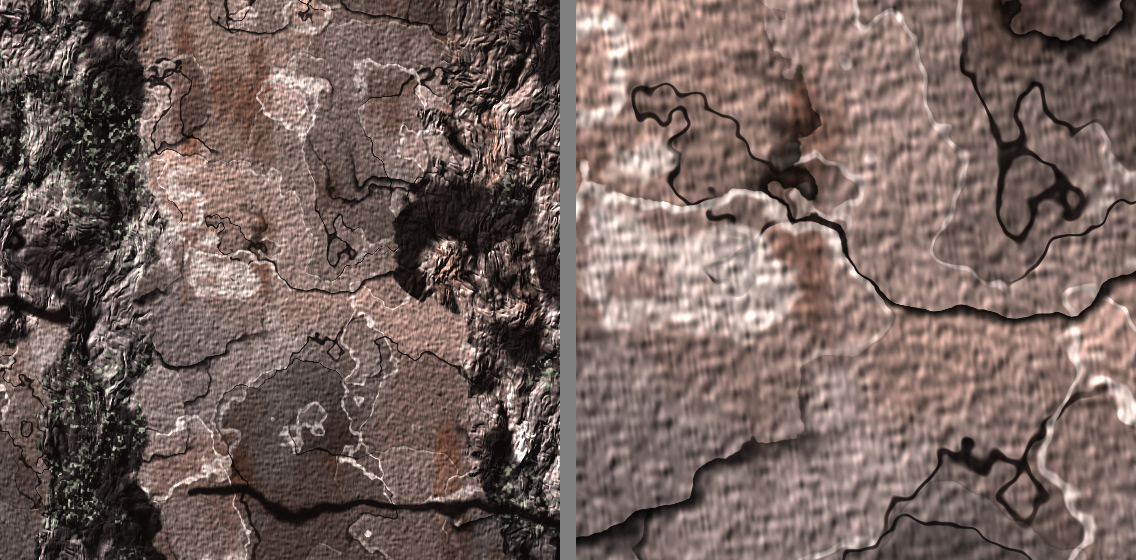
Left: the whole. Right: its middle third, enlarged.
Reproduce this texture procedurally as a WebGL 1 fragment shader.

```glsl
precision highp float;
// Flaking pine bark: a broad layered plate between dark, rugged, lichen-specked fissures.
uniform vec2 u_resolution;
const vec3 SHADOW = vec3(0.05, 0.035, 0.035);
const vec3 BROWN = vec3(0.41, 0.325, 0.30);
const vec3 TAN = vec3(0.67, 0.545, 0.50);
const vec3 GREY = vec3(0.70, 0.63, 0.625);
const vec3 RUST = vec3(0.40, 0.23, 0.16);
const vec3 PALE = vec3(0.88, 0.82, 0.79);
const vec3 LICHEN = vec3(0.70, 0.74, 0.65);
const vec2 FLAKE_CELL = vec2(0.38, 0.44);
const float FLAKE_SHRINK = 0.80;
const float FLAKE_PRESENCE = 0.42;
const float GRAIN_SCALE = 175.0;
const float GRAIN_CONTRAST = 0.62;
const vec2 LIGHT = vec2(-0.55, 0.83);

float hash(vec2 p) { return fract(sin(dot(p, vec2(127.1, 311.7))) * 43758.545); }

float noise(vec2 p) {
  vec2 i = floor(p), f = fract(p), e = vec2(1.0, 0.0);
  f = f * f * (3.0 - 2.0 * f);
  return mix(mix(hash(i), hash(i + e), f.x), mix(hash(i + e.yx), hash(i + 1.0), f.x), f.y);
}
float fbm(vec2 p) {
  float sum = 0.0, amp = 0.5;
  for (int i = 0; i < 5; i++) {
    sum += amp * noise(p);
    p = mat2(1.6, 1.2, -1.2, 1.6) * p + 3.7;
    amp *= 0.5;
  }
  return sum;
}
vec2 warp(vec2 p) { return vec2(fbm(p), fbm(p + 31.7)) - 0.48; }

// 1 below the near distance, fading to 0 at the far one
float fade(float near, float far, float d) { return 1.0 - smoothstep(near, far, d); }

// Fine sandy surface, turned off the axes
float sand(vec2 p) {
  p = mat2(0.8, 0.6, -0.6, 0.8) * p * GRAIN_SCALE;
  return 0.65 * noise(p) + 0.35 * noise(p.yx * 1.7 + p * 0.6);
}
// Rounded lumps parted by sharp creases, stretched along the trunk
float barkHeight(vec2 p) {
  p = (p + 0.09 * warp(p * 9.0)) * vec2(14.0, 8.0);
  float sum = 0.0, amp = 0.5;
  for (int i = 0; i < 5; i++) {
    sum += amp * abs(2.0 * noise(p) - 1.0);
    p = mat2(1.7, 0.9, -0.9, 1.7) * p + 5.3;
    amp *= 0.58;
  }
  return sum;
}
// Wandering steps between bark layers: dark hairline beside a pale lip
vec3 layerSteps(vec2 p, vec2 bend, vec3 color) {
  for (int i = 0; i < 3; i++) {
    float s = float(i) * 19.3;
    float rise = noise(p * vec2(5.0, 3.6) + 1.8 * bend + s) - 0.5;
    float worn = smoothstep(0.35, 0.6, noise(p * 7.0 + s + 5.0));
    color *= mix(0.88, 1.07, smoothstep(-0.006, 0.006, rise));
    color = mix(color, PALE, 0.7 * worn * fade(0.008, 0.024, abs(rise - 0.02)));
    color = mix(color, SHADOW, 0.85 * (1.0 - worn) * fade(0.004, 0.015, abs(rise + 0.01)));
  }
  return color;
}
// Overlapping ragged scales with a pale upper rim and a shadow below
vec3 layFlakes(vec2 p, vec3 base, float px) {
  vec3 color = base;
  vec2 bent = p + 0.22 * warp(p * 6.0) + 0.025 * warp(p * 32.0), cell = FLAKE_CELL;
  for (int layer = 0; layer < 4; layer++) {
    vec2 grid = bent / cell + float(layer) * 7.37;
    for (int k = 0; k < 9; k++) {
      float row = floor((float(k) + 0.5) / 3.0);
      vec2 id = floor(grid) + vec2(float(k) - 3.0 * row, row) - 1.0;
      vec2 key = id + float(layer) * 17.0, rnd = vec2(hash(key), hash(key + 41.3));
      if (hash(key + 83.1) > FLAKE_PRESENCE) continue;
      vec2 q = (grid - id - 0.5 - 0.6 * (rnd - 0.5)) * cell;
      q.x += (rnd.x - rnd.y) * 0.6 * q.y;
      vec2 size = cell * (0.25 + 0.2 * rnd.yx);
      float r = 0.5 * min(size.x, size.y), depth = hash(key + 12.9);
      float d = length(max(abs(q) - size + r, 0.0)) - r;
      float up = normalize(q / size + 0.0001).y, below = smoothstep(-0.2, 0.8, -up);
      float shade = fade(0.0, 0.004 + 0.018 * below * depth, d) * (0.15 + 0.75 * below);
      vec3 skin = mix(base, GREY * dot(base, vec3(0.5)), 0.5 * rnd.y);
      skin *= 0.84 + 0.32 * rnd.x + 0.08 * q.y / size.y;
      float rim = fade(0.001, 0.006, abs(d + 0.003)) * smoothstep(-0.2, 0.9, up);
      skin = mix(skin, PALE, rim * 0.8 * depth);
      color = mix(color * (1.0 - shade), skin, fade(-px, px, d));
    }
    cell *= FLAKE_SHRINK;
  }
  return color;
}
void main() {
  vec2 p = gl_FragCoord.xy / u_resolution, bend = warp(p * 8.0);
  float rightSide = smoothstep(0.45, 0.6, p.x);
  // Plate outline: main slab plus a smaller one at the lower left
  float rightEdge = mix(0.91, 0.73, smoothstep(0.05, 0.75, p.y)) - p.x;
  float slabDist = min(p.x - mix(0.29, 0.25, p.y), rightEdge);
  slabDist = max(slabDist, min(0.09 - p.x, 0.42 - p.y));
  slabDist += (0.12 + 0.22 * rightSide) * bend.x + 0.05 * (fbm(p * 35.0) - 0.48);
  // Weathered skin, brighter toward the top, with rust streaks
  float bright = smoothstep(0.1, 0.85, p.y + 0.7 * (fbm(p * 4.0 + 9.0) - 0.48));
  float greyed = smoothstep(0.44, 0.6, fbm(p * vec2(6.0, 3.0) + 20.0));
  vec3 skin = mix(mix(BROWN, TAN, bright), GREY * mix(0.72, 1.0, bright), 0.7 * greyed);
  skin = mix(skin, RUST, 0.6 * smoothstep(0.56, 0.7, fbm(p * vec2(15.0, 6.0) + 50.0)));
  skin = layFlakes(p, layerSteps(p, bend, skin), 1.0 / u_resolution.y);
  float grain = 1.6 * (sand(p) - sand(p + LIGHT * 0.004)) + 0.4 * (noise(p * 80.0) - 0.5);
  // Rugged bark lit from the upper left
  float h = barkHeight(p), slope = (h - barkHeight(p + LIGHT * 0.003)) / 0.003;
  float lit = clamp(0.78 + 0.05 * slope, 0.12, 1.7);
  vec3 rough = mix(GREY * 0.8, skin, 0.2 + 0.5 * rightSide) * lit * (1.0 + 0.5 * grain);
  rough = mix(SHADOW, rough, smoothstep(0.08, 0.36, h));
  float fissure = fade(0.0, 0.075, abs(p.x - 0.165 + 0.4 * bend.y)) * (1.0 - rightSide);
  float hollow = smoothstep(0.51, 0.62, fbm(p * vec2(10.0, 8.0) + 70.0));
  rough = mix(rough, SHADOW, max(0.8 * fissure, 0.85 * hollow));
  // Lichen crumbs on the rugged flanks
  float crumbs = smoothstep(0.5, 0.75, 0.5 * noise(p * 130.0) + 0.5 * noise(p.yx * 260.0));
  crumbs *= smoothstep(0.46, 0.6, fbm(p * 9.0 + 15.0)) * max(1.0 - rightSide, smoothstep(0.82, 0.95, p.x));
  rough = mix(rough, LICHEN * (0.3 + 0.6 * lit), 0.8 * crumbs);
  vec3 color = mix(rough, skin * (1.0 + GRAIN_CONTRAST * grain), smoothstep(-0.006, 0.006, slabDist));
  // Deep cross cracks
  float low = abs(p.y - 0.14 + 0.08 * p.x + 0.12 * bend.y) + fade(0.26, 0.34, p.x);
  float left = abs(p.y - 0.45 + 0.08 * bend.x) + smoothstep(0.12, 0.2, p.x);
  color = mix(color, SHADOW, 0.94 * fade(0.006, 0.018, min(low, left)));
  gl_FragColor = vec4(color, 1.0);
}
```
